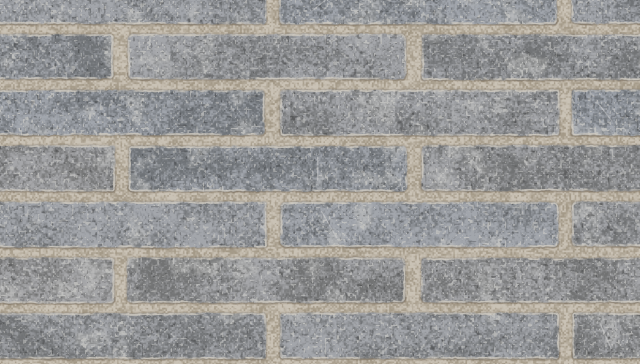
A Shadertoy shader for this texture:

```glsl
const vec2 PITCH = vec2(0.804, 0.1534);  // brick plus joint, in canvas heights

float hash(vec2 p) {
    vec3 q = fract(vec3(p.xyx) * 0.1031);
    q += dot(q, q.yzx + 33.33);
    return fract((q.x + q.y) * q.z);
}

float noise(vec2 p) {
    vec2 i = floor(p), f = fract(p);
    f = f * f * (3.0 - 2.0 * f);
    return mix(mix(hash(i), hash(i + vec2(1, 0)), f.x),
               mix(hash(i + vec2(0, 1)), hash(i + vec2(1, 1)), f.x), f.y);
}

float fbm(vec2 p) {
    float sum = 0.0, amp = 0.5;
    for (int i = 0; i < 5; i++) {
        sum += amp * noise(p);
        p = mat2(1.6, 1.2, -1.2, 1.6) * p + 7.3;
        amp *= 0.5;
    }
    return sum / 0.97;
}

float roundBox(vec2 p, vec2 halfSize, float radius) {
    vec2 q = abs(p) - halfSize + radius;
    return length(max(q, 0.0)) + min(max(q.x, q.y), 0.0) - radius;
}

float segment(vec2 p, vec2 a, vec2 b) {
    vec2 pa = p - a, ba = b - a;
    return length(pa - ba * clamp(dot(pa, ba) / dot(ba, ba), 0.0, 1.0));
}

vec3 mortarColor(vec2 p, vec2 local, float d) {
    float sand = 0.6 * noise(p * 210.0) + 0.4 * fbm(p * 25.0);
    vec3 col = mix(vec3(0.64, 0.60, 0.53), vec3(0.79, 0.76, 0.71), smoothstep(0.15, 0.75, sand));
    // Shadow below each brick and, fainter, at its ends
    float side = local.y < -0.045 ? 0.65 : 0.25;
    float shade = side * (1.0 - smoothstep(0.0, 0.007, d)) * (0.5 + noise(p * 45.0));
    return mix(col, vec3(0.50, 0.45, 0.38), clamp(shade, 0.0, 1.0));
}

vec3 brickColor(vec2 p, vec2 local, vec2 id, float d) {
    // Cloudy body with fine grain
    float cloud = fbm(p * vec2(7.0, 11.0) + id * 13.7);
    float grain = 0.55 * noise(p * 230.0) + 0.45 * noise(p * 110.0 + 31.0);
    float tone = 0.45 * cloud + 0.55 * grain + 0.10 * (hash(id + 4.1) - 0.5);
    vec3 col = mix(vec3(0.44, 0.45, 0.46), vec3(0.64, 0.65, 0.67), smoothstep(0.24, 0.72, tone));
    col += (hash(id + 8.6) - 0.5) * vec3(0.02, 0.0, -0.025);

    // Pale flecks and rubbed patches
    float fleck = smoothstep(0.70, 0.92, noise(p * 170.0 + 5.0)) * (0.35 + 0.6 * cloud);
    float patchy = smoothstep(0.58, 0.75, fbm(p * 14.0 + id * 5.3)) * (0.3 + 0.5 * grain);
    col = mix(col, vec3(0.77, 0.77, 0.76), clamp(fleck + 0.75 * patchy, 0.0, 0.85));

    // Dark pits
    col *= 1.0 - 0.22 * smoothstep(0.76, 0.95, noise(p * 125.0 + 61.0));

    // A slanted scratch on some bricks
    vec2 start = vec2(hash(id + 1.3) - 0.5, 0.0) * 0.6;
    vec2 reach = vec2((hash(id + 2.7) - 0.5) * 0.06, 0.018 + 0.02 * hash(id + 3.9));
    float scratch = 1.0 - smoothstep(0.0005, 0.003, segment(local, start - reach, start + reach));
    col = mix(col, vec3(0.80), scratch * step(0.55, hash(id + 6.2)) * (0.25 + 0.5 * grain));

    // Chalky worn rim
    float rim = 1.0 - smoothstep(0.001, 0.0045, abs(d + 0.0025));
    float worn = smoothstep(0.30, 0.65, fbm(p * 32.0 + 17.0));
    return mix(col, vec3(0.82, 0.80, 0.76), 0.8 * rim * worn);
}

void mainImage(out vec4 fragColor, in vec2 fragCoord) {
    vec2 p = fragCoord / iResolution.y;
    float pixel = 1.0 / iResolution.y;

    // Running bond: alternate courses shift by about half a brick
    float row = floor(p.y / PITCH.y);
    float shift = mod(row, 2.0) < 0.5 ? 0.749 : 0.333;
    vec2 cell = vec2((p.x - shift) / PITCH.x, p.y / PITCH.y);
    vec2 id = floor(cell) + 20.0;
    vec2 local = (fract(cell) - 0.5) * PITCH;

    // Each brick is slightly misplaced, with a ragged outline
    local -= (vec2(hash(id), hash(id + 9.4)) - 0.5) * vec2(0.008, 0.003);
    vec2 halfSize = vec2(0.3835, 0.0632) - 0.002 * hash(id + 5.5);
    float ragged = 0.004 * (fbm(p * 38.0) - 0.5) + 0.0025 * (noise(p * 120.0) - 0.5);
    float d = roundBox(local, halfSize, 0.006 + 0.01 * hash(id + 7.7)) + ragged;

    float brick = 1.0 - smoothstep(-pixel, pixel, d);
    vec3 col = mix(mortarColor(p, local, d), brickColor(p, local, id, d), brick);
    fragColor = vec4(clamp(col, 0.0, 1.0), 1.0);
}
```
